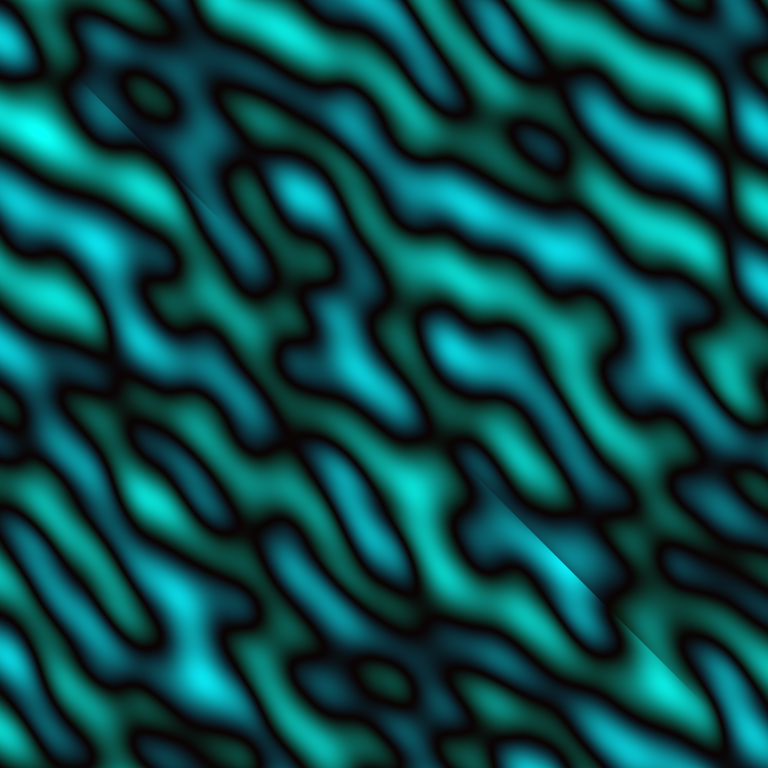
This texture is drawn by a Shadertoy shader. Its source:

```glsl
const float CELLS = 10.0;           // noise cells across the canvas
const float SHEAR = 0.52;           // downward slope of the rows
const vec2 ANGLES = vec2(0.5, 1.85); // range of gradient directions
const float FLIP_SHARE = 0.42;      // share of gradients turned around
const float GAIN = 1.75;            // brightness of the blobs
const float VALLEY = 0.028;         // softness of the dark lines
const float TINT = 0.02;            // green or blue lean by noise sign
const vec3 FLOOR_COLOR = vec3(0.04, 0.015, 0.015);
const vec3 TEAL = vec3(0.0, 1.0, 1.0);
const float SEAM_DEPTH = 0.6;
const float SEAM_WIDTH = 0.03;
const vec2 SEAM_A = vec2(0.19, 0.10); // centre, half length
const vec2 SEAM_B = vec2(0.76, 0.16);

// Integer hash to the range 0 to 1
float hash(ivec2 p, uint salt) {
    uint h = uint(p.x) * 73856093u ^ uint(p.y) * 19349663u ^ salt * 83492791u;
    h = (h ^ (h >> 16)) * 73244475u;
    h = (h ^ (h >> 15)) * 73244475u;
    h ^= h >> 16;
    return float(h & 65535u) / 65535.0;
}

// Unit gradient within a narrow fan, some turned around
vec2 gradient(vec2 corner) {
    ivec2 id = ivec2(corner);
    float angle = mix(ANGLES.x, ANGLES.y, hash(id, 1u));
    float side = hash(id, 2u) < FLIP_SHARE ? -1.0 : 1.0;
    return side * vec2(cos(angle), sin(angle));
}

float gradientNoise(vec2 p) {
    vec2 cell = floor(p);
    vec2 f = p - cell;
    vec2 u = f * f * f * (f * (f * 6.0 - 15.0) + 10.0);
    float sum = 0.0;
    for (int j = 0; j < 2; j++) {
        for (int i = 0; i < 2; i++) {
            vec2 corner = vec2(i, j);
            vec2 weight = mix(1.0 - u, u, corner);
            sum += weight.x * weight.y * dot(gradient(cell + corner), f - corner);
        }
    }
    return sum;
}

float bump(float x, vec2 span) {
    float t = (x - span.x) / span.y;
    return max(0.0, 1.0 - t * t);
}

// Diagonal crease: sharp on one side, fading on the other
float seam(vec2 uv) {
    float d = (uv.x + uv.y - 1.0) * 0.7071;
    float pixel = 0.7 / iResolution.y;
    float edge = smoothstep(-pixel, pixel, d) * exp(-max(d, 0.0) / SEAM_WIDTH);
    float along = 0.5 * (uv.x + 1.0 - uv.y);
    return edge * (bump(along, SEAM_A) + bump(along, SEAM_B));
}

void mainImage(out vec4 fragColor, in vec2 fragCoord) {
    vec2 uv = fragCoord / iResolution.xy;

    // Sheared domain: upright columns, rows sloping down to the right
    float n = gradientNoise(CELLS * vec2(uv.x, uv.y + SHEAR * uv.x));

    // Folded noise with rounded valleys
    float glow = GAIN * n * n / (abs(n) + VALLEY);
    glow *= 1.0 - SEAM_DEPTH * seam(uv);

    // Positive blobs lean blue, negative ones green
    float lean = TINT * clamp(n * 8.0, -1.0, 1.0);
    vec3 color = FLOOR_COLOR + TEAL * glow + vec3(0.0, -lean, lean);
    fragColor = vec4(clamp(color, 0.0, 1.0), 1.0);
}
```
